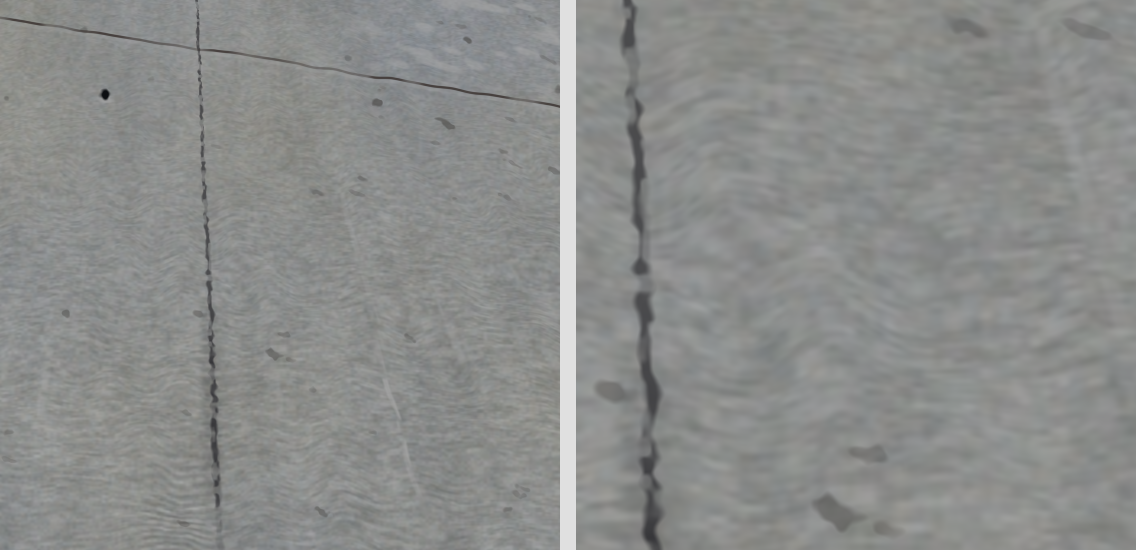
Left, the full canvas; right, a detail of the centre.
Reproduce this texture procedurally as a Shadertoy shader.

```glsl
// Brushed concrete slab seen in perspective: a worn vertical joint, a thin
// diagonal crack, a drilled hole, pale scratches and scattered dark flecks.
// Stretched value noise in ground coordinates makes the broom ripples.

const vec3 CONCRETE = vec3(0.547, 0.553, 0.546);
const vec3 COOL_TINT = vec3(-0.008, -0.002, 0.014);
const vec3 JOINT_DARK = vec3(0.25, 0.25, 0.26);
const vec3 CRACK_DARK = vec3(0.25, 0.22, 0.21);
const vec3 FLECK_DARK = vec3(0.27, 0.26, 0.25);
const vec3 HOLE_BLACK = vec3(0.05, 0.06, 0.07);
const vec3 PALE_DUST = vec3(0.66, 0.66, 0.66);

vec2 hash22(vec2 p) {
    vec3 q = fract(vec3(p.xyx) * vec3(0.1031, 0.1030, 0.0973));
    q += dot(q, q.yzx + 33.33);
    return fract((q.xx + q.yz) * q.zy);
}

float noise(vec2 p) {
    vec2 cell = floor(p), f = fract(p);
    f = f * f * (3.0 - 2.0 * f);
    float low = mix(hash22(cell).x, hash22(cell + vec2(1, 0)).x, f.x);
    float high = mix(hash22(cell + vec2(0, 1)).x, hash22(cell + 1.0).x, f.x);
    return mix(low, high, f.y);
}

// Noise centred on zero
float grain(vec2 p) { return noise(p) - 0.5; }

// Soft line: 1 on the axis, 0 beyond the width
float line(float d, float width) { return 1.0 - smoothstep(0.25 * width, width, abs(d)); }

// Soft window between two limits
float window(float x, float lo, float hi, float soft) {
    return smoothstep(lo - soft, lo + soft, x) * (1.0 - smoothstep(hi - soft, hi + soft, x));
}

// Ragged ellipse turned by an angle
float blob(vec2 p, vec2 centre, vec2 size, float angle, float ragged) {
    vec2 d = p - centre;
    float c = cos(angle), s = sin(angle);
    d = vec2(c * d.x + s * d.y, c * d.y - s * d.x) / size;
    return 1.0 - smoothstep(0.5, 1.2, length(d) + ragged * grain(p * 130.0));
}

// Ground coordinates: lines of constant x converge towards the top
vec2 toGround(vec2 p) {
    float scale = 1.0 - 0.6 * p.y;
    return vec2((p.x - 0.33) / scale, -log(scale) / 0.6);
}

float ripples(vec2 g, vec2 p) {
    float bend = grain(g * vec2(13.0, 9.0)) * 0.035;
    vec2 w = vec2(g.x, g.y + bend);
    float tone = 0.068 * grain(w * vec2(34.0, 115.0));
    tone += 0.058 * grain(w * vec2(75.0, 190.0) + 17.0);
    tone *= mix(1.0, 0.55, smoothstep(0.3, 0.95, p.y));
    // Deeper combed ridges beside the lower end of the joint
    float comb = window(g.x, -0.07, 0.06, 0.05) * (1.0 - smoothstep(0.08, 0.28, p.y));
    float ridge = sin(6.2832 * (58.0 * w.y + 1.5 * noise(g * vec2(22.0, 14.0))));
    return tone + 0.032 * comb * ridge;
}

float scratch(vec2 g, float y, float at, float width, float lo, float hi) {
    float wander = 0.008 * grain(vec2(at * 50.0, g.y * 12.0));
    float worn = smoothstep(0.2, 0.7, noise(vec2(g.x * 60.0, g.y * 45.0)));
    return line(g.x - at + wander, width) * window(y, lo, hi, 0.05) * worn;
}

float joint(vec2 g, float y) {
    float shift = 0.006 * grain(vec2(3.0, g.y * 70.0)) + 0.004 * grain(vec2(8.0, g.y * 16.0));
    float width = 0.006 + 0.006 * noise(vec2(5.0, g.y * 95.0));
    float worn = 0.3 + 0.7 * smoothstep(0.25, 0.65, noise(vec2(g.x * 90.0, g.y * 80.0)));
    float d = g.x - 0.07 + shift;
    float core = line(d, width) * worn;
    float stain = line(d + 0.008, 0.03) * noise(g * vec2(70.0, 110.0)) * window(y, 0.1, 0.42, 0.08);
    return (0.85 * core + 0.3 * stain) * mix(0.3, 1.0, smoothstep(0.03, 0.1, y));
}

// Scattered flecks, nearly half of them gathered in the upper right
float flecks(vec2 p) {
    float cover = 0.0;
    for (int i = 0; i < 42; i++) {
        vec2 r = hash22(vec2(float(i), 7.0)), k = hash22(vec2(float(i), 31.0));
        vec2 centre = i < 18 ? mix(vec2(0.55, 0.6), vec2(1.02, 0.98), r) : r * vec2(1.02, 0.95);
        vec2 size = vec2(0.007 + 0.014 * k.x * k.x, 0.0035 + 0.004 * k.y);
        float strength = i < 18 ? 0.25 + 0.6 * k.y * k.y : 0.15 + 0.3 * k.y;
        cover = max(cover, strength * blob(p, centre, size, -0.5 * k.x, 1.1));
    }
    return cover;
}

void mainImage(out vec4 fragColor, in vec2 fragCoord) {
    vec2 p = fragCoord / iResolution.y;
    vec2 g = toGround(p);

    // Slab tone: mottling, brushing streaks, ripples and fine grain
    float tone = 0.03 * grain(p * 5.0) + 0.025 * grain(p * 17.0 + 9.0);
    tone += 0.028 * grain(g * vec2(24.0, 2.0)) + ripples(g, p);
    tone += 0.035 * grain(p * 170.0);
    vec3 color = CONCRETE + tone + COOL_TINT * 1.6 * grain(p * 4.0 + 30.0);
    color += 0.022 * vec3(grain(p * 95.0 + 40.0), 0.0, grain(p * 95.0 + 80.0));

    // Smoother, cooler corner with pale slanted patches
    float corner = smoothstep(0.5, 0.8, p.x) * smoothstep(0.78, 0.9, p.y);
    float patches = smoothstep(0.55, 0.85, noise(vec2(p.x * 22.0, (p.y + 0.25 * p.x) * 62.0)));
    color += corner * COOL_TINT;
    color = mix(color, PALE_DUST, 0.5 * corner * patches);

    // Pale scratches running with the perspective
    float pale = scratch(g, p.y, 0.457, 0.009, 0.1, 0.36) + 0.4 * scratch(g, p.y, 0.475, 0.012, 0.36, 0.65);
    pale += 0.6 * scratch(g, p.y, -0.304, 0.014, 0.22, 0.37) + 0.4 * scratch(g, p.y, -0.26, 0.012, 0.4, 0.54);
    pale += 0.4 * scratch(g, p.y, 0.645, 0.016, 0.32, 0.5);
    color = mix(color, PALE_DUST, 0.65 * min(pale, 1.0));

    color = mix(color, FLECK_DARK, flecks(p));
    color = mix(color, JOINT_DARK, joint(g, p.y));

    // Diagonal crack with a faint pale lower lip
    float crackY = 0.967 - 0.149 * p.x - 0.01 * p.x * p.x + 0.005 * grain(vec2(p.x * 28.0, 2.0));
    float crackWear = 0.45 + 0.55 * smoothstep(0.2, 0.6, noise(vec2(p.x * 20.0, 6.0)));
    color = mix(color, PALE_DUST, 0.25 * line(p.y - crackY + 0.006, 0.005));
    color = mix(color, CRACK_DARK, 0.9 * crackWear * line(p.y - crackY, 0.0034));

    // Drilled hole with a chipped rim
    vec2 hole = vec2(0.191, 0.828);
    color = mix(color, PALE_DUST, 0.6 * blob(p, hole - vec2(0.001, 0.009), vec2(0.016, 0.007), 0.0, 0.4));
    color = mix(color, HOLE_BLACK, blob(p, hole, vec2(0.011, 0.0095), 0.3, 0.4));

    fragColor = vec4(clamp(color, 0.0, 1.0), 1.0);
}
```
